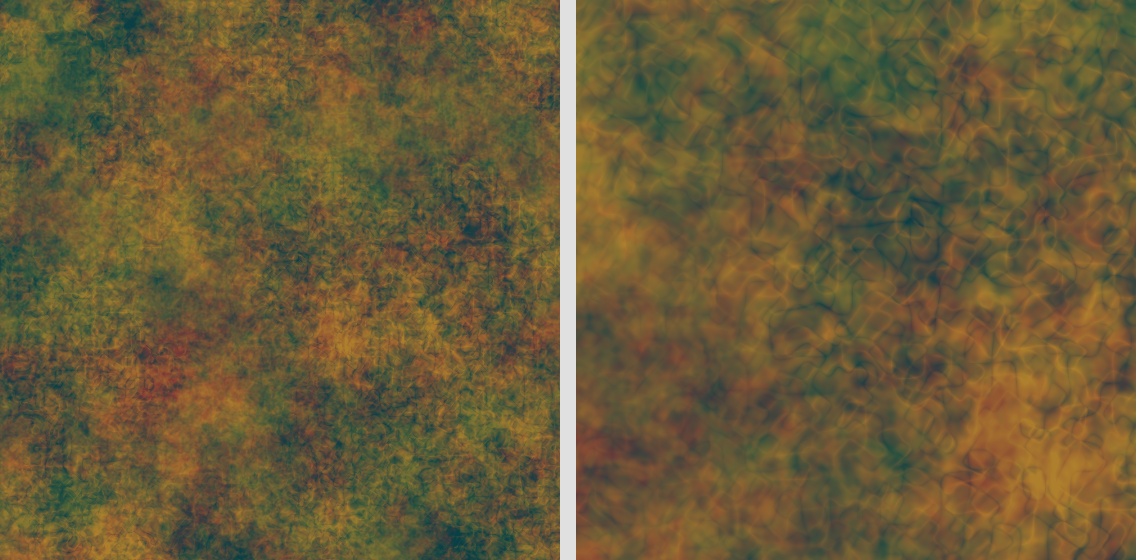
Left: the whole. Right: its middle third, enlarged.
A Shadertoy shader for this texture:

```glsl
// Mottled autumn patina: teal, olive, rust and gold blended by two rough
// fractal noise fields (tone and hue), overlaid with fine light and dark
// strands made from ridged noise that fades in and out in patches.

const vec3 TEAL  = vec3(0.10, 0.26, 0.26);
const vec3 OLIVE = vec3(0.36, 0.41, 0.21);
const vec3 RUST  = vec3(0.48, 0.25, 0.21);
const vec3 GOLD  = vec3(0.64, 0.47, 0.18);

const float CLOUD_SCALE   = 5.0;   // largest blotches per canvas height
const float LACUNARITY    = 1.9;   // frequency step between octaves
const float ROUGHNESS     = 0.88;  // weight of each finer octave
const int   OCTAVES       = 7;
const float TONE_CONTRAST = 0.74;
const float HUE_CONTRAST  = 0.70;
const float WARMTH_BIAS   = -0.03;
const float STRAND_SCALE  = 62.0;
const float STRAND_AMOUNT = 0.36;
const float PATCH_SCALE   = 7.0;
const float WARP_SCALE    = 40.0;
const float WARP_AMOUNT   = 0.006;

const mat2 OCTAVE_TURN = mat2(0.8, 0.6, -0.6, 0.8);

// Integer hash of a lattice cell, 0 to 1
float hash(ivec2 cell, uint seed) {
    uint h = uint(cell.x) * 1597334677u ^ uint(cell.y) * 3812015801u;
    h ^= seed * 2654435769u;
    h = (h ^ (h >> 16)) * 2146121005u;
    h = (h ^ (h >> 15)) * 2221713035u;
    h ^= h >> 16;
    return float(h >> 8) / 16777216.0;
}

// Smooth value noise, 0 to 1
float noise(vec2 p, uint seed) {
    ivec2 c = ivec2(floor(p));
    vec2 f = fract(p);
    f = f * f * f * (f * (f * 6.0 - 15.0) + 10.0);
    float low  = mix(hash(c, seed), hash(c + ivec2(1, 0), seed), f.x);
    float high = mix(hash(c + ivec2(0, 1), seed), hash(c + ivec2(1, 1), seed), f.x);
    return mix(low, high, f.y);
}

// Fractal sum of turned octaves, centred on zero, with constant variance
float clouds(vec2 p, uint seed) {
    float sum = 0.0, weight = 1.0, power = 0.0;
    p *= CLOUD_SCALE;
    for (int i = 0; i < OCTAVES; i++) {
        sum += weight * (noise(p, seed + uint(i)) - 0.5);
        power += weight * weight;
        weight *= ROUGHNESS;
        p = OCTAVE_TURN * p * LACUNARITY + 3.7;
    }
    return sum / sqrt(power);
}

// Thin curved threads along the mid level of the noise
float strands(vec2 p, uint seed) {
    float coarse = 1.0 - abs(2.0 * noise(p, seed) - 1.0);
    float fine = 1.0 - abs(2.0 * noise(OCTAVE_TURN * p * 1.8, seed + 1u) - 1.0);
    return 0.55 * pow(coarse, 4.0) + 0.45 * pow(fine, 3.0);
}

void mainImage(out vec4 fragColor, in vec2 fragCoord) {
    vec2 p = fragCoord / iResolution.y;

    // Bend the domain so that details curl
    vec2 bend = vec2(noise(p * WARP_SCALE, 11u), noise(p * WARP_SCALE, 12u)) - 0.5;
    vec2 q = p + WARP_AMOUNT * bend;

    // Broad mottling with rough grain
    float tone = TONE_CONTRAST * clouds(q, 20u);
    float hue = HUE_CONTRAST * clouds(q + 5.3, 40u);

    // Light and dark threads, strong only in patches
    float patchiness = smoothstep(0.2, 0.75, noise(OCTAVE_TURN * p * PATCH_SCALE, 60u));
    float web = strands(q * STRAND_SCALE, 80u) - strands(q * STRAND_SCALE + 7.5, 90u);
    tone += STRAND_AMOUNT * mix(0.4, 1.2, patchiness) * web;

    // Blend the four pigments by warmth and greenness
    float warmth = clamp(0.5 + WARMTH_BIAS + tone + hue, -0.1, 1.1);
    float greenness = clamp(0.5 + tone - hue, -0.1, 1.1);
    vec3 cool = mix(TEAL, OLIVE, greenness);
    vec3 warm = mix(RUST, GOLD, greenness);
    fragColor = vec4(mix(cool, warm, warmth), 1.0);
}
```
